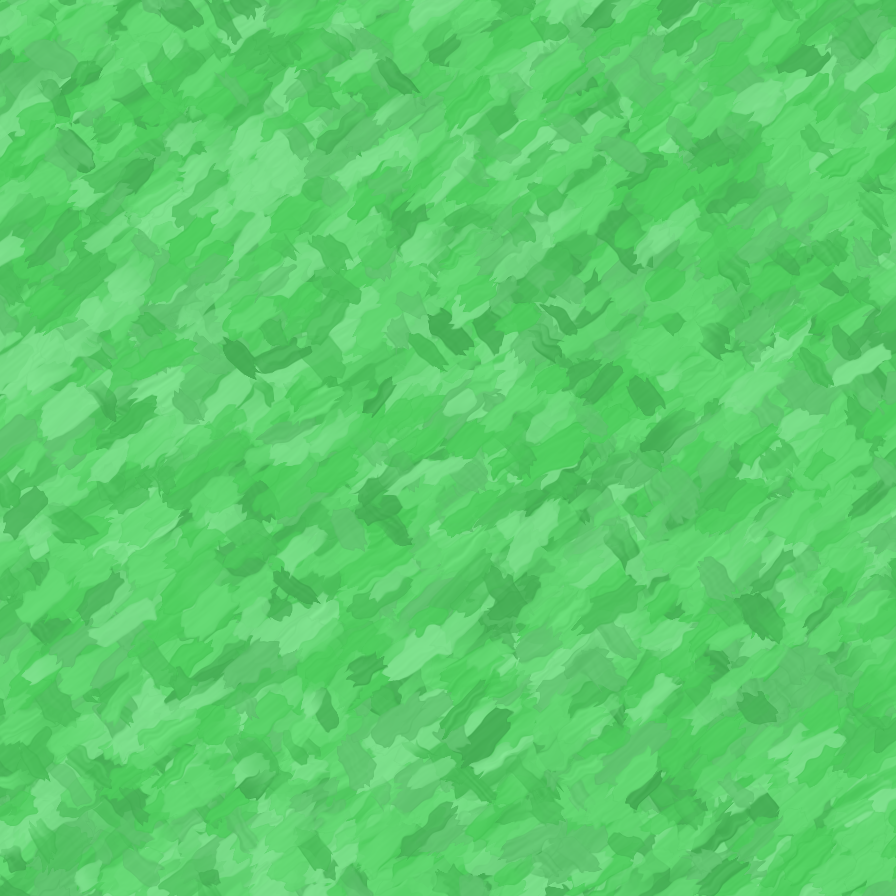
This texture is drawn by a three.js fragment shader. Its source:

```glsl
// Layered green paint dabs, mostly brushed up to the right, with darker cross strokes
varying vec2 vUv;

float hash(vec2 p) {
  return fract(sin(dot(p, vec2(127.1, 311.7))) * 43758.5453);
}

float noise(vec2 p) {
  vec2 i = floor(p), f = fract(p);
  f = f * f * (3.0 - 2.0 * f);
  return mix(mix(hash(i), hash(i + vec2(1.0, 0.0)), f.x),
             mix(hash(i + vec2(0.0, 1.0)), hash(i + vec2(1.0, 1.0)), f.x), f.y);
}

vec2 rotate(vec2 p, float angle) {
  float c = cos(angle), s = sin(angle);
  return vec2(c * p.x + s * p.y, c * p.y - s * p.x);
}

// Paint colours from dark to light, weighted by their share
vec3 paint(float pick) {
  vec3 color = vec3(0.28, 0.69, 0.34);
  color = mix(color, vec3(0.30, 0.75, 0.36), step(0.10, pick));
  color = mix(color, vec3(0.38, 0.77, 0.44), step(0.28, pick));
  color = mix(color, vec3(0.31, 0.81, 0.37), step(0.43, pick));
  color = mix(color, vec3(0.39, 0.85, 0.45), step(0.59, pick));
  return mix(color, vec3(0.49, 0.88, 0.55), step(0.83, pick));
}

// Lays one dab over the colour below; p is relative to its centre
vec3 dab(vec3 below, vec2 p, vec2 id, float size) {
  float pick = hash(id + 3.1);
  float cross = step(pick, 0.44) * step(hash(id + 7.7), 0.5);
  float angle = (hash(id + 1.3) - 0.5) * 0.45 + cross * 1.57;
  vec2 q = rotate(p, angle);

  float halfLength = size * mix(0.032, 0.074, hash(id + 5.9)) * (1.0 - 0.3 * cross);
  float halfWidth = size * mix(0.013, 0.028, hash(id + 9.2));
  float slant = (hash(id + 4.4) - 0.5) * 1.2;

  // Chipped, slanted ends and slightly bowed sides
  float ends = abs(q.x + q.y * slant) + abs(q.y) * 0.55 - halfLength;
  float sides = abs(q.y + q.x * q.x * slant * 3.0) - halfWidth;
  float d = max(ends, sides);
  if (d > 0.012) return below;
  float bristle = noise(vec2(q.x * 9.0, q.y * 260.0) + id * 5.3);
  d = max(ends + (bristle - 0.5) * 0.012, sides);

  // Some dabs dry out towards one end
  float along = clamp(0.5 + 0.5 * q.x / halfLength, 0.0, 1.0);
  float dryness = 0.75 * smoothstep(0.35, 0.9, hash(id + 2.6));
  float cover = smoothstep(0.0012, -0.0012, d) * mix(0.65, 1.0, hash(id + 8.5));
  cover *= 1.0 - dryness * smoothstep(0.2, 1.0, along + (bristle - 0.5) * 0.3);

  vec3 color = paint(pick);
  color += (bristle - 0.5) * mix(0.02, 0.07, step(0.75, hash(id + 6.8)));
  color -= 0.025 * smoothstep(-0.003, 0.0, d);
  return mix(below, color, cover);
}

void main() {
  vec2 p = rotate(vUv, 0.70);
  vec3 color = mix(vec3(0.32, 0.78, 0.38), vec3(0.39, 0.83, 0.45), noise(p * vec2(8.0, 18.0)));

  // Large dabs first, smaller and sparser ones on top
  for (int layer = 0; layer < 9; layer++) {
    float k = float(layer);
    float size = mix(1.35, 0.55, k / 8.0);
    vec2 cell = vec2(0.10, 0.06) * size;
    vec2 wobble = vec2(noise(p * 75.0 + k * 17.0), noise(p * 75.0 + k * 17.0 + 41.0)) - 0.5;
    vec2 g = (p + wobble * 0.009) / cell + k * vec2(13.37, 7.61) + 20.0;
    vec2 base = floor(g);

    for (int j = -1; j <= 1; j++) {
      for (int i = -1; i <= 1; i++) {
        vec2 at = base + vec2(float(i), float(j));
        vec2 id = at + k * 31.0;
        vec2 center = at + 0.5 + (vec2(hash(id), hash(id + 11.8)) - 0.5) * 0.7;
        if (hash(id + 14.2) < 1.0 - 0.05 * k) {
          color = dab(color, (g - center) * cell, id, size);
        }
      }
    }
  }

  // Fine brushed grain
  color += (noise(p * vec2(30.0, 320.0)) - 0.5) * 0.018;
  gl_FragColor = vec4(color, 1.0);
}
```
